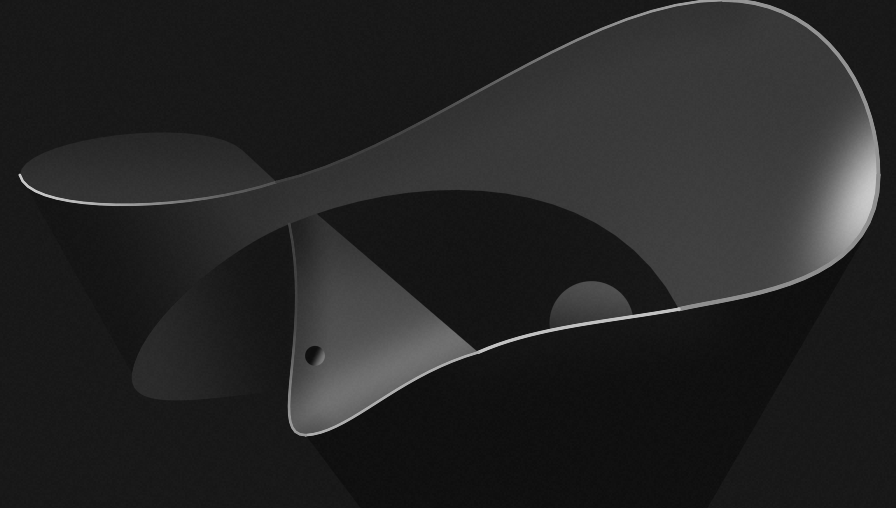
Give the GLSL for this background, as a WebGL 1 fragment shader.

```glsl
precision highp float;
uniform vec2 u_resolution;

#define BACKDROP 0.095
#define WALL 0.21
#define WALL_SHADE 0.08
#define STRIP 0.25
#define FRONT 0.062
#define GLOW 0.55
#define RIM_WIDTH 0.010
#define GRAIN 0.014

// Path pieces hold (distance, crossing parity); joined pieces form closed shapes.
vec2 join(vec2 a, vec2 b) {
  return vec2(min(a.x, b.x), a.y * b.y);
}

vec2 line(vec2 p, vec2 a, vec2 b) {
  vec2 e = b - a, w = p - a;
  float d = length(w - e * clamp(dot(w, e) / dot(e, e), 0.0, 1.0));
  bool crosses = (a.y <= p.y) != (b.y <= p.y);
  float parity = 1.0;
  if (crosses && p.x < a.x + w.y / e.y * e.x) parity = -1.0;
  return vec2(d, parity);
}

vec2 cubic(vec2 p, vec2 a, vec2 b, vec2 c, vec2 d) {
  vec2 path = vec2(100.0, 1.0), last = a;
  for (int i = 1; i <= 18; i++) {
    float t = float(i) / 18.0, s = 1.0 - t;
    vec2 next = s * s * s * a + 3.0 * s * t * (s * b + t * c) + t * t * t * d;
    path = join(path, line(p, last, next));
    last = next;
  }
  return path;
}

float fill(vec2 path, float px) {
  return smoothstep(-px, px, -path.x * path.y);
}

float stroke(vec2 path, float width, float px) {
  return 1.0 - smoothstep(width - 0.5 * px, width + px, path.x);
}

float hash(vec2 p) {
  return fract(sin(dot(p, vec2(12.9898, 78.233))) * 43758.5453);
}

void main() {
  // Width spans 7.68 units, y runs down from the top edge.
  float px = 7.68 / u_resolution.x;
  vec2 p = vec2(gl_FragCoord.x, u_resolution.y - gl_FragCoord.y) * px;
  px *= 0.7;

  // Shared corners
  vec2 tip = vec2(0.17, 1.50), neck = vec2(2.37, 1.56), crown = vec2(6.20, 0.0);
  vec2 side = vec2(7.53, 1.50), foot = vec2(5.82, 2.65), knee = vec2(4.10, 3.02);
  vec2 toe = vec2(2.62, 3.73), fold = vec2(2.48, 1.92), heel = vec2(1.13, 3.20);
  vec2 heelEnd = vec2(2.48, 3.33), stripTop = vec2(2.70, 1.82);

  // Edges of the ribbon
  vec2 leftRim = cubic(p, tip, vec2(0.25, 1.83), vec2(1.55, 1.83), neck);
  vec2 leftBack = cubic(p, tip, vec2(0.18, 1.18), vec2(1.75, 0.98), vec2(2.08, 1.29));
  vec2 topRim = cubic(p, neck, vec2(3.60, 1.28), vec2(5.0, 0.0), crown);
  vec2 rightRim = cubic(p, crown, vec2(7.05, 0.0), vec2(7.53, 0.75), side);
  vec2 lowRim = cubic(p, side, vec2(7.53, 2.45), vec2(6.40, 2.52), foot);
  vec2 frontRim = cubic(p, foot, vec2(5.20, 2.76), vec2(4.60, 2.80), knee);
  vec2 toeRim = cubic(p, knee, vec2(3.40, 3.22), vec2(3.0, 3.71), toe);
  vec2 toeSide = cubic(p, toe, vec2(2.28, 3.73), vec2(2.68, 2.90), fold);
  vec2 archLeft = cubic(p, heel, vec2(1.20, 2.75), vec2(1.95, 2.13), fold);
  vec2 archRight = cubic(p, fold, vec2(3.60, 1.45), vec2(5.20, 1.45), foot);
  vec2 heelEdge = cubic(p, heel, vec2(1.10, 3.50), vec2(1.50, 3.47), heelEnd);

  // Closed surfaces
  vec2 cup = join(join(leftRim, leftBack), line(p, vec2(2.08, 1.29), neck));
  vec2 hollow = join(join(archLeft, heelEdge), line(p, fold, heelEnd));
  vec2 strip = join(join(toeRim, toeSide), join(line(p, fold, stripTop), line(p, stripTop, knee)));
  vec2 front = join(join(lowRim, frontRim), toeRim);
  front = join(front, join(line(p, side, vec2(7.40, 2.05)), line(p, vec2(7.40, 2.05), vec2(5.98, 4.5))));
  front = join(front, join(line(p, vec2(5.98, 4.5), vec2(3.2, 4.5)), line(p, vec2(3.2, 4.5), toe)));
  vec2 band = join(join(leftRim, topRim), join(rightRim, lowRim));
  band = join(band, join(join(archLeft, archRight), line(p, tip, heel)));

  // Backdrop, cup and hollow
  float tone = BACKDROP - 0.018 * exp(-0.5 * dot(p - vec2(4.0, 2.5), p - vec2(4.0, 2.5)));
  tone = mix(tone, mix(0.15, 0.20, smoothstep(1.1, 1.75, p.y)), fill(cup, px));
  float hollowTone = mix(0.085, 0.17, smoothstep(2.5, 1.1, p.x + 0.3 * (3.0 - p.y)));
  tone = mix(tone, hollowTone, fill(hollow, px));

  // Strip with its small round hole
  float stripTone = STRIP + 0.07 * smoothstep(1.8, 3.2, p.y) - 0.05 * smoothstep(2.6, 1.9, p.y);
  stripTone += 0.12 * exp(-14.0 * pow(p.y + 0.5 * p.x - 4.85, 2.0));
  stripTone -= 0.08 * smoothstep(0.35, 0.0, toeSide.x);
  vec2 h = p - vec2(2.70, 3.05);
  float pit = smoothstep(px, -px, length(h) - 0.085);
  stripTone = mix(stripTone, mix(0.06, 0.48, smoothstep(-0.02, 0.09, h.x + 0.5 * h.y)), pit);
  tone = mix(tone, stripTone, fill(strip, px));

  // Sphere, cut off by the front wall
  vec2 ball = p - vec2(5.07, 2.77);
  float ballTone = mix(0.31, 0.19, smoothstep(-0.36, 0.15, ball.y)) + 0.05 * ball.x;
  tone = mix(tone, ballTone, smoothstep(px, -px, length(ball) - 0.36));
  float frontTone = FRONT + 0.025 * smoothstep(0.7, 0.0, frontRim.x) * smoothstep(3.8, 2.5, p.y);
  tone = mix(tone, frontTone, fill(front, px));

  // Main wall with the light at its right end
  float bandTone = mix(WALL_SHADE, WALL + 0.01, smoothstep(0.3, 2.8, p.x - 0.5 * (p.y - 1.6)));
  bandTone += 0.035 * smoothstep(0.6, 2.5, p.y) * smoothstep(4.0, 6.2, p.x);
  bandTone -= 0.025 * smoothstep(0.5, 0.0, topRim.x);
  vec2 g = p - vec2(7.50, 1.65);
  g = vec2(2.6 * (g.x + 0.35 * g.y), 1.4 * g.y);
  bandTone += GLOW * exp(-dot(g, g));
  tone = mix(tone, bandTone, fill(band, px));

  // Lit rims
  tone = mix(tone, mix(0.78, 0.32, smoothstep(0.2, 2.4, p.x)), stroke(leftRim, RIM_WIDTH, px));
  tone = mix(tone, mix(0.24, 0.62, smoothstep(3.0, 6.0, p.x)), stroke(topRim, RIM_WIDTH, px));
  tone = mix(tone, 0.58, stroke(rightRim, RIM_WIDTH * 1.5, px));
  tone = mix(tone, 0.56, stroke(lowRim, RIM_WIDTH * 1.7, px));
  tone = mix(tone, 0.76, stroke(frontRim, RIM_WIDTH * 1.3, px));
  tone = mix(tone, 0.68, stroke(toeRim, RIM_WIDTH, px));
  tone = mix(tone, mix(0.25, 0.60, smoothstep(2.6, 3.7, p.y)), stroke(toeSide, RIM_WIDTH, px));

  // Fine grain
  tone += GRAIN * (hash(floor(p * 66.67)) - 0.5);
  gl_FragColor = vec4(vec3(tone), 1.0);
}
```
